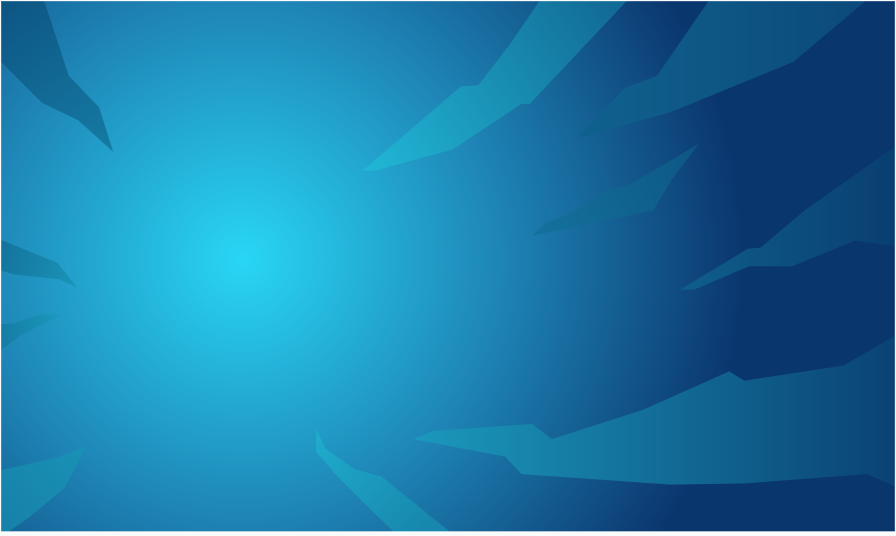
Write a WebGL 1 fragment shader that draws this background.

```glsl
precision highp float;
uniform vec2 u_resolution;

#define GRID vec2(768.0, 459.0)
#define GLOW_CENTER vec2(208.0, 222.0)
#define GLOW_REACH 430.0
#define GLOW_CORE vec3(0.16, 0.84, 0.96)
#define GLOW_MID vec3(0.12, 0.53, 0.72)
#define GLOW_EDGE vec3(0.04, 0.21, 0.43)
#define SHARD_LIGHT vec3(0.13, 0.72, 0.84)
#define SHARD_DEEP vec3(0.03, 0.22, 0.42)
#define FRAME_COLOR vec3(0.98, 0.99, 0.99)

vec2 pos;     // current point on the grid, y running down
float pixel;  // size of one pixel on the grid

// Signed distance to a closed outline; inside is negative
float outline(vec2 a, vec2 b, vec2 c, vec2 d, vec2 e,
              vec2 f, vec2 g, vec2 h, vec2 i, vec2 j) {
  vec2 v[10];
  v[0] = a; v[1] = b; v[2] = c; v[3] = d; v[4] = e;
  v[5] = f; v[6] = g; v[7] = h; v[8] = i; v[9] = j;
  float nearest = 1e6, side = 1.0;
  vec2 last = j;
  for (int k = 0; k < 10; k++) {
    vec2 start = v[k];
    vec2 edge = last - start, w = pos - start;
    vec2 gap = w - edge * clamp(dot(w, edge) / max(dot(edge, edge), 1e-4), 0.0, 1.0);
    nearest = min(nearest, dot(gap, gap));
    bvec3 crossing = bvec3(pos.y >= start.y, pos.y < last.y, edge.x * w.y > edge.y * w.x);
    if (all(crossing) || !any(crossing)) side = -side;
    last = start;
  }
  return side * sqrt(nearest);
}

// Shorter outlines repeat their last corner
float outline(vec2 a, vec2 b, vec2 c, vec2 d, vec2 e, vec2 f, vec2 g, vec2 h) {
  return outline(a, b, c, d, e, f, g, h, h, h);
}
float outline(vec2 a, vec2 b, vec2 c, vec2 d, vec2 e, vec2 f) {
  return outline(a, b, c, d, e, f, f, f, f, f);
}

// Fills a shard with a linear ramp of depth between two points
void paint(inout vec3 color, float dist, vec2 from, vec2 to, float depthFrom, float depthTo) {
  vec2 axis = to - from;
  float t = clamp(dot(pos - from, axis) / dot(axis, axis), 0.0, 1.0);
  vec3 fill = mix(SHARD_LIGHT, SHARD_DEEP, mix(depthFrom, depthTo, t));
  color = mix(color, fill, clamp(0.5 - dist / pixel, 0.0, 1.0));
}

// Radial glow in two linear steps
vec3 glow() {
  float t = 2.0 * min(length(pos - GLOW_CENTER) / GLOW_REACH, 1.0);
  return mix(mix(GLOW_CORE, GLOW_MID, min(t, 1.0)), GLOW_EDGE, max(t - 1.0, 0.0));
}

void paintLeftShards(inout vec3 color) {
  float corner = outline(vec2(-5, -5), vec2(36, -5), vec2(59, 65), vec2(85, 92),
                         vec2(97, 130), vec2(67, 103), vec2(36, 88), vec2(-5, 47));
  paint(color, corner, vec2(0), vec2(97, 130), 0.78, 0.47);
  float upper = outline(vec2(-5, 203), vec2(49, 225), vec2(66, 246),
                        vec2(50, 239), vec2(12, 235), vec2(-5, 230));
  paint(color, upper, vec2(0, 220), vec2(66, 240), 0.53, 0.28);
  float lower = outline(vec2(-5, 278), vec2(12, 277), vec2(34, 269),
                        vec2(52, 270), vec2(18, 287), vec2(-5, 304));
  paint(color, lower, vec2(0, 285), vec2(52, 270), 0.47, 0.24);
  float bottom = outline(vec2(-5, 404), vec2(48, 392), vec2(74, 382),
                         vec2(55, 418), vec2(25, 443), vec2(-5, 464));
  paint(color, bottom, vec2(0, 440), vec2(74, 382), 0.42, 0.30);
}

void paintMiddleShards(inout vec3 color) {
  float bottom = outline(vec2(271, 367), vec2(279, 384), vec2(304, 402), vec2(327, 408),
                         vec2(390, 459), vec2(341, 459), vec2(291, 410), vec2(271, 387));
  paint(color, bottom, vec2(271, 367), vec2(360, 455), 0.08, 0.38);
  float top = outline(vec2(311, 146), vec2(395, 74), vec2(410, 73), vec2(437, 38), vec2(463, 0),
                      vec2(538, 0), vec2(454, 89), vec2(447, 89), vec2(388, 128), vec2(322, 146));
  paint(color, top, vec2(311, 146), vec2(520, 0), 0.0, 0.60);
  float sliver = outline(vec2(456, 202), vec2(467, 191), vec2(492, 182), vec2(516, 164),
                         vec2(540, 158), vec2(599, 123), vec2(575, 155), vec2(560, 180));
  paint(color, sliver, vec2(456, 200), vec2(599, 140), 0.54, 0.76);
}

void paintRightShards(inout vec3 color) {
  float top = outline(vec2(497, 115), vec2(536, 75), vec2(563, 65), vec2(608, 0),
                      vec2(743, 0), vec2(680, 53), vec2(575, 96), vec2(497, 118));
  paint(color, top, vec2(497, 60), vec2(743, 60), 0.68, 0.86);
  float side = outline(vec2(583, 248), vec2(641, 213), vec2(652, 212), vec2(690, 180), vec2(775, 120),
                       vec2(775, 212), vec2(733, 206), vec2(679, 228), vec2(642, 228), vec2(595, 248));
  paint(color, side, vec2(583, 200), vec2(768, 200), 0.70, 0.95);
  // The large shard joins two overlapping outlines
  float tip = outline(vec2(354, 376), vec2(372, 369), vec2(456, 363), vec2(473, 376),
                      vec2(551, 351), vec2(575, 415), vec2(447, 406), vec2(433, 391));
  float body = outline(vec2(520, 361), vec2(551, 351), vec2(625, 318), vec2(638, 326), vec2(723, 313),
                       vec2(775, 283), vec2(775, 420), vec2(743, 406), vec2(638, 414), vec2(575, 415));
  paint(color, min(tip, body), vec2(354, 380), vec2(768, 380), 0.24, 0.92);
}

void main() {
  pos = gl_FragCoord.xy / u_resolution * GRID;
  pos.y = GRID.y - pos.y;
  pixel = GRID.y / u_resolution.y;

  vec3 color = glow();
  paintLeftShards(color);
  paintMiddleShards(color);
  paintRightShards(color);

  // Thin pale frame, wider along the bottom
  vec2 beyond = max(1.0 - pos, pos - GRID + vec2(1.0, 4.0));
  float frame = clamp(0.5 + max(beyond.x, beyond.y) / pixel, 0.0, 1.0);
  gl_FragColor = vec4(mix(color, FRAME_COLOR, frame), 1.0);
}
```
